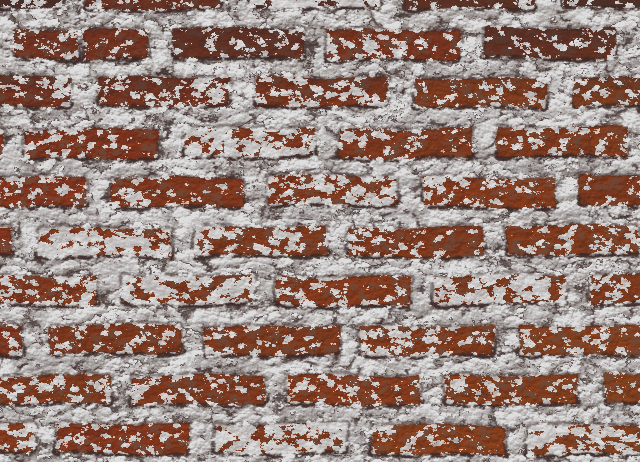
A Shadertoy shader for this texture:

```glsl
const vec2 PITCH = vec2(0.3394, 0.1068);      // spacing of bricks, in canvas heights
const vec2 FIRST_BRICK = vec2(0.271, 0.052);  // centre of the lowest full brick
const vec2 HALF_SIZE = vec2(0.1465, 0.0335);
const vec2 JITTER = vec2(0.014, 0.008);
const float ROW_DRIFT = -0.0117;              // sideways creep of each course
const float CORNER = 0.006;
const float RELIEF_STEP = 0.004;
const float FOLD_STEP = 0.010;
const vec2 LIGHT_DIR = vec2(-0.45, 0.89);
const vec2 BROKEN_BRICK = vec2(0.0, 8.0);     // column and row of the split brick

const vec3 PLASTER_LIGHT = vec3(0.87, 0.87, 0.87);
const vec3 PLASTER_SHADE = vec3(0.37, 0.32, 0.30);
const vec3 CREVICE = vec3(0.22, 0.15, 0.14);
const vec3 CLAY_RED = vec3(0.50, 0.20, 0.11);
const vec3 CLAY_ORANGE = vec3(0.52, 0.25, 0.11);
const vec3 CLAY_DUST = vec3(0.45, 0.29, 0.22);
const vec3 SOOT = vec3(0.25, 0.17, 0.16);

vec2 hash2(vec2 p) {
    vec3 q = fract(p.xyx * vec3(0.1031, 0.1030, 0.0973));
    q += dot(q, q.yzx + 33.33);
    return fract((q.xx + q.yz) * q.zy);
}

// x: distance to the nearest point, y: gap to the second nearest
vec2 cellular(vec2 p) {
    vec2 cell = floor(p), f = p - cell;
    float nearest = 9.0, second = 9.0;
    for (int j = -1; j <= 1; j++)
    for (int i = -1; i <= 1; i++) {
        vec2 o = vec2(i, j);
        float d = length(o + hash2(cell + o) - f);
        second = min(second, max(nearest, d));
        nearest = min(nearest, d);
    }
    return vec2(nearest, second - nearest);
}

// Four octaves of cells, averaging a little under one half
float layered(vec2 p) {
    float sum = 0.0, amp = 0.43;
    for (int i = 0; i < 4; i++) {
        sum += amp * cellular(p).x;
        p = mat2(0.8, -0.6, 0.6, 0.8) * p * 2.03 + 17.3;
        amp *= 0.65;
    }
    return sum;
}

float roundBox(vec2 p, vec2 halfSize) {
    vec2 q = abs(p) - halfSize + CORNER;
    return length(max(q, 0.0)) + min(max(q.x, q.y), 0.0) - CORNER;
}

void mainImage(out vec4 fragColor, in vec2 fragCoord) {
    float pixel = 1.0 / iResolution.y;
    vec2 p = fragCoord * pixel;

    // Uneven laying
    vec2 wobble = vec2(sin(p.y * 41.0 + 2.0 * sin(p.x * 17.0)),
                       sin(p.x * 23.0 + 2.0 * sin(p.y * 13.0)));
    vec2 w = p + 0.0025 * wobble;

    // Brick layout
    float row = floor((w.y - FIRST_BRICK.y) / PITCH.y + 0.5);
    vec2 local = w - FIRST_BRICK;
    local.x -= row * ROW_DRIFT + mod(row, 2.0) * 0.5 * PITCH.x;
    float column = floor(local.x / PITCH.x + 0.5);
    local -= vec2(column * PITCH.x, row * PITCH.y);
    vec2 id = vec2(column, row);
    vec2 rnd = hash2(id + 41.7);
    vec2 wear = hash2(id * 3.0 + 9.2);
    local -= (rnd - 0.5) * JITTER;
    local.y -= (wear.y - 0.5) * 0.03 * local.x;

    // Relief, flaking and draped folds
    vec2 reliefScale = vec2(22.0, 30.0);
    float relief = layered(p * reliefScale);
    float slope = layered((p + LIGHT_DIR * RELIEF_STEP) * reliefScale) - relief;
    float flake = layered(w * vec2(30.0, 42.0) + 5.0);
    vec2 foldScale = vec2(7.0, 17.0);
    vec2 foldPos = w * foldScale + 0.5 * wobble.yx + 1.4 * (relief - 0.46);
    vec2 folds = cellular(foldPos);
    float foldSlope = cellular(foldPos + LIGHT_DIR * FOLD_STEP * foldScale).x - folds.x;

    float dist = roundBox(local, HALF_SIZE - vec2(0.006 * rnd.y, 0.002 * rnd.x));
    if (id == BROKEN_BRICK) dist = max(dist, 0.005 - abs(local.x));
    dist += (flake - 0.46) * 0.014;

    // Lumpy plaster with folds and pits
    float tone = 0.71 + 1.7 * slope + 0.9 * foldSlope;
    tone -= 0.7 * (relief - 0.46) + 0.25 * (folds.x - 0.45);
    vec3 plaster = mix(PLASTER_SHADE, PLASTER_LIGHT, clamp(tone, 0.0, 1.0));
    float crack = smoothstep(0.16, 0.0, folds.y) * smoothstep(0.34, 0.54, flake);
    float pit = smoothstep(0.56, 0.72, relief);
    plaster = mix(plaster, CREVICE, max(0.75 * crack, 0.7 * pit));

    // Clay, dusty in places and sootier towards the top
    vec3 clay = mix(CLAY_RED, CLAY_ORANGE, clamp(rnd.x * 0.7 + 0.5 * (p.x - p.y), 0.0, 1.0));
    clay *= 1.0 + 0.9 * slope;
    clay = mix(clay, CLAY_DUST, 0.9 * smoothstep(0.42, 0.28, relief));
    float soot = smoothstep(0.72, 0.95, p.y) * rnd.y + 0.12 * wear.y;
    soot += 1.3 * max(relief - 0.53, 0.0);
    clay = mix(clay, SOOT, clamp(soot, 0.0, 0.85));

    // Leftover paint in patches, often heavier at one end
    float patches = cellular(w * vec2(11.0, 20.0) + 3.0 + wobble).x;
    float cover = 0.33 + 0.20 * pow(wear.x, 4.0) + 0.30 * (0.45 - patches);
    cover += (rnd.y - 0.5) * 0.16 * local.x / HALF_SIZE.x;
    cover += 0.05 * smoothstep(-0.008, 0.0, dist);
    float paint = smoothstep(-0.022, 0.022, cover - flake);
    float paintTone = 0.82 + 0.9 * slope - 0.4 * (relief - 0.46);
    vec3 paintColor = mix(PLASTER_SHADE, PLASTER_LIGHT, clamp(paintTone, 0.0, 1.0));
    vec3 brick = mix(clay, paintColor, paint);

    // Join with a broken shadow line, strongest below
    vec3 color = mix(plaster, brick, smoothstep(pixel, -pixel, dist));
    float below = smoothstep(0.01, -0.03, local.y);
    float gap = smoothstep(0.007, 0.001, abs(dist - 0.001));
    gap *= mix(0.45, 0.9, below) * smoothstep(0.28, 0.48, relief);
    color = mix(color, CREVICE, gap);

    fragColor = vec4(clamp(color, 0.0, 1.0), 1.0);
}
```
